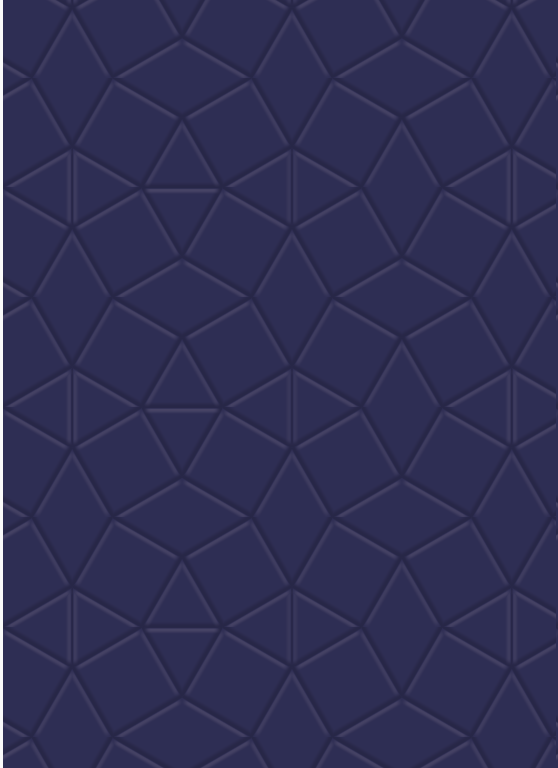
Reproduce this pattern procedurally as a WebGL 2 fragment shader.

```glsl
#version 300 es
precision highp float;
// Embossed navy tiling of squares and triangles, lit from above.
// Rhombi, wide and tall in a checkerboard, sit on a square lattice; their
// sides bound the squares, and some are split by a diagonal groove.
uniform vec2 u_resolution;
out vec4 fragColor;

// Bevelled groove from a to b: x = highlight below it, y = shadow in and above it.
vec2 groove(vec2 p, vec2 a, vec2 b, float gain, float px) {
  float len = length(b - a);
  vec2 along = (b - a) / len;
  vec2 down = vec2(along.y, -along.x);
  if (down.y > 0.0) down = -down;
  float side = dot(p - a, down);
  if (abs(down.y) < 0.01) side = abs(side);   // upright grooves shine on both sides
  float t = dot(p - a, along);
  float inset = min(t, len - t);
  float light = smoothstep(0.006, 0.012 + px, side) * (1.0 - smoothstep(0.026, 0.062 + 0.3 * px, side));
  light *= smoothstep(0.01, 0.085, inset) * mix(0.35, 1.0, -down.y) * gain;
  float dark = smoothstep(-0.055, -0.008, side) * (1.0 - smoothstep(0.0, 0.006 + px, side));
  dark *= smoothstep(-0.025, 0.01, inset);
  return vec2(light, dark);
}

void main() {
  vec2 uv = gl_FragCoord.xy / u_resolution.y;
  const float margin = 0.0039;
  float halfCell = 0.1431;
  float px = 1.0 / (u_resolution.y * halfCell);

  // The pattern wraps just before the right border.
  vec2 p = vec2(margin + mod(uv.x - margin, 0.720), uv.y);
  vec2 q = (p - vec2(0.0940, 0.7559)) / halfCell;

  // Gather the grooves of the four rhombi around this point.
  vec2 relief = vec2(0.0);
  for (int k = 0; k < 4; k++) {
    vec2 corner = vec2(k & 1, k >> 1);
    vec2 id = floor(q) + corner;
    vec2 d = q - id;
    vec2 quadrant = 1.0 - 2.0 * corner;
    bool wide = mod(id.x + id.y, 2.0) < 0.5;
    vec2 r = wide ? vec2(0.634, 0.366) : vec2(0.366, 0.634);
    relief = max(relief, groove(d, vec2(quadrant.x * r.x, 0.0), vec2(0.0, quadrant.y * r.y), 1.0, px));

    // Diagonals lie only in even rows; every other tall rhombus is left whole.
    if (mod(id.y, 2.0) < 0.5) {
      float column = mod(id.x, 4.0);
      if (wide) {
        float gain = column < 0.5 ? 1.8 : 1.2;
        relief = max(relief, groove(d, vec2(0.0, -r.y), vec2(0.0, r.y), gain, px));
      } else if (column < 1.5) {
        relief = max(relief, groove(d, vec2(-r.x, 0.0), vec2(r.x, 0.0), 1.0, px));
      }
    }
  }

  // Navy ground, darkened grooves, lilac highlights.
  vec3 color = vec3(0.182, 0.180, 0.328);
  color = mix(color, vec3(0.145, 0.142, 0.262), 0.75 * relief.y);
  color = mix(color, vec3(0.275, 0.262, 0.395), clamp(relief.x, 0.0, 1.0));

  // Thin white strip on the left border.
  float blur = 0.5 / u_resolution.y;
  color = mix(vec3(0.98), color, smoothstep(margin - blur, margin + blur, uv.x));
  fragColor = vec4(color, 1.0);
}
```
